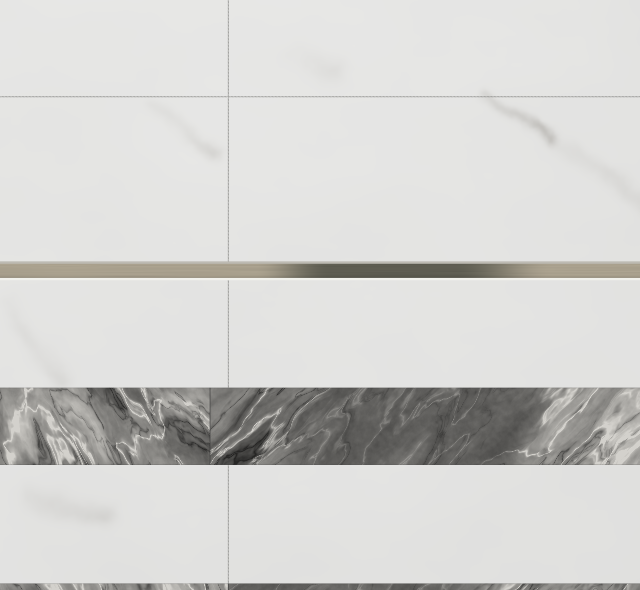
Write a WebGL 1 fragment shader that draws this texture.

```glsl
precision highp float;
// Polished wall cladding: pale marble tiles with thin joints, one brushed
// metal inlay and dark veined marble bands. Lengths are in canvas heights;
// the stone is warped fractal noise, the layout is a set of smooth spans.
uniform vec2 u_resolution;

float hash(vec2 p) {
  return fract(sin(dot(p, vec2(127.1, 311.7))) * 43758.545);
}

float noise(vec2 p) {
  vec2 i = floor(p), f = fract(p);
  f = f * f * (3.0 - 2.0 * f);
  return mix(mix(hash(i), hash(i + vec2(1, 0)), f.x),
             mix(hash(i + vec2(0, 1)), hash(i + vec2(1, 1)), f.x), f.y);
}

float fbm(vec2 p) {
  float sum = 0.0, amp = 0.53;
  for (int i = 0; i < 5; i++) {
    sum += amp * noise(p);
    p = mat2(1.6, 1.2, -1.2, 1.6) * p + 7.3;
    amp *= 0.5;
  }
  return sum;
}

float ridge(vec2 p, float sharpness) {
  return pow(max(0.0, 1.0 - abs(2.0 * fbm(p) - 1.0)), sharpness);
}

// Antialiased interval and hairline
float span(float v, float lo, float hi) {
  float aa = 0.6 / u_resolution.y;
  return smoothstep(lo - aa, lo + aa, v) * (1.0 - smoothstep(hi - aa, hi + aa, v));
}

float hairline(float d) {
  float aa = 0.8 / u_resolution.y;
  return 1.0 - smoothstep(0.0007 - aa, 0.0007 + aa, abs(d));
}

// Cloudy streak along a segment, fading at both ends
float streak(vec2 p, vec2 a, vec2 b, float width) {
  p += 0.035 * (vec2(fbm(p * 14.0), fbm(p * 14.0 + 31.0)) - 0.5);
  vec2 ab = b - a;
  float t = clamp(dot(p - a, ab) / dot(ab, ab), 0.0, 1.0);
  float d = length(p - a - ab * t) / width;
  return exp(-d * d) * (0.4 + 0.6 * t) * (0.4 + fbm(p * 22.0));
}

vec3 paleMarble(vec2 p) {
  vec3 col = vec3(0.892, 0.892, 0.886) + 0.012 * (p.y - p.x);
  col += 0.03 * (fbm(p * vec2(2.5, 4.0)) - 0.5);
  float veins = 0.06 * streak(p, vec2(0.26, 0.82), vec2(0.37, 0.745), 0.014)
              + 0.13 * streak(p, vec2(0.82, 0.835), vec2(0.94, 0.765), 0.010)
              + 0.05 * streak(p, vec2(0.94, 0.765), vec2(1.10, 0.65), 0.016)
              + 0.04 * streak(p, vec2(0.01, 0.49), vec2(0.10, 0.36), 0.016)
              + 0.06 * streak(p, vec2(0.05, 0.16), vec2(0.18, 0.13), 0.020)
              + 0.04 * streak(p, vec2(0.50, 0.91), vec2(0.56, 0.89), 0.022);
  return col - veins * vec3(0.95, 1.0, 1.06);
}

vec3 darkMarble(vec2 p, float joint, float row) {
  float right = step(joint, p.x);
  // Veins lean left in the first slab and right in the second
  vec2 dir = normalize(mix(vec2(-0.45, 0.9), vec2(0.7, 0.75), right));
  vec2 q = vec2(dot(p, vec2(dir.y, -dir.x)), dot(p, dir)) * vec2(23.0, 8.0);
  q += row * 17.0 + right * 5.0;
  q += 3.2 * (vec2(fbm(q * 0.6), fbm(q * 0.6 + 19.0)) - 0.5);

  // The second slab runs from grey through a dark core to a light end
  float wobble = p.x - 0.35 * p.y + 0.12 * (fbm(p * 12.0) - 0.5);
  float core = right * smoothstep(0.33, 0.47, wobble) * (1.0 - smoothstep(0.74, 0.83, wobble));
  float lightEnd = right * smoothstep(0.74, 0.84, wobble);
  float tone = mix(0.53, 0.43, right) + 0.14 * lightEnd;
  tone = mix(tone, 0.36, core * (1.0 - 0.6 * row));

  float calm = 1.0 - 0.65 * core;
  tone += calm * 0.55 * (fbm(q) - 0.5);
  tone += (0.35 * calm + 0.04) * ridge(q * 0.8 + 4.0, 22.0);
  tone -= 0.22 * calm * ridge(q * 0.9 + 43.0, 20.0);
  tone += 0.08 * (fbm(p * 110.0) - 0.5);
  return clamp(tone, 0.15, 0.82) * vec3(1.01, 1.0, 0.975);
}

void main() {
  vec2 p = gl_FragCoord.xy / u_resolution.y;
  vec3 col = paleMarble(p);

  // Tile joints with a faint broken texture
  float broken = 0.8 + 0.2 * sin((p.x + p.y) * 1100.0);
  float joints = max(hairline(p.x - 0.387), hairline(p.y - 0.836));
  col = mix(col, vec3(0.54, 0.54, 0.53), joints * broken);

  // Metal inlay: warm ends, dark reflection, soft upper and bright lower lip
  float reflection = smoothstep(0.43, 0.56, p.x) * (1.0 - smoothstep(0.77, 0.94, p.x));
  vec3 metal = mix(vec3(0.67, 0.635, 0.56), vec3(0.37, 0.365, 0.32), reflection);
  metal *= 0.96 + 0.06 * noise(p * vec2(9.0, 500.0));
  metal *= 1.0 - 0.1 * smoothstep(0.535, 0.529, p.y);
  col = mix(col, vec3(0.74, 0.73, 0.70), span(p.y, 0.552, 0.557));
  col = mix(col, vec3(0.95, 0.95, 0.93), span(p.y, 0.525, 0.530));
  col = mix(col, metal, span(p.y, 0.529, 0.553));

  // Dark bands, one full and one cut off by the lower edge
  for (int i = 0; i < 2; i++) {
    float row = float(i);
    float top = 0.343 - 0.332 * row;
    float joint = mix(0.356, 0.387, row);
    vec3 stone = darkMarble(p, joint, row);
    stone = mix(stone, vec3(0.2), 0.7 * hairline(p.x - joint));
    stone *= 1.0 - 0.3 * max(hairline(p.y - top), hairline(p.y - top + 0.131));
    col = mix(col, stone, span(p.y, top - 0.131, top));
  }
  gl_FragColor = vec4(col, 1.0);
}
```
